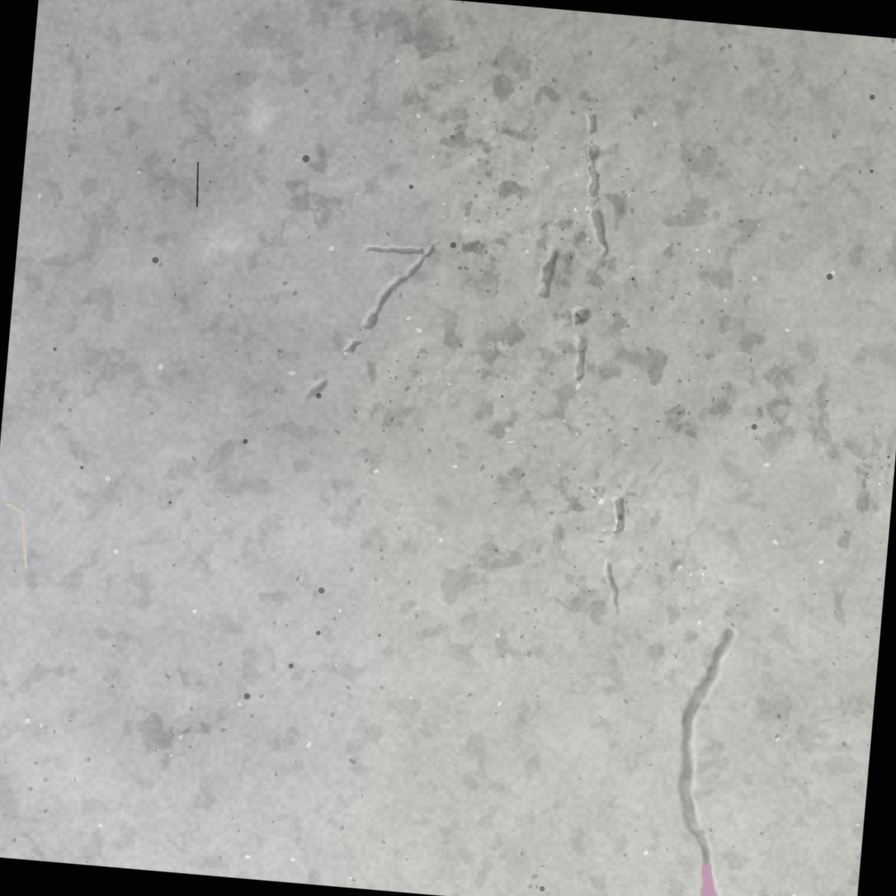
Give the GLSL for this texture, as a WebGL 1 fragment shader.

```glsl
precision highp float;
// A tilted slab of worn grey concrete with pits, flaking ridges and cracks on black.
uniform vec2 u_resolution;

const vec3 COOL_GREY = vec3(0.995, 1.0, 1.008);
const vec3 WARM_GREY = vec3(1.005, 1.005, 0.975);
const vec3 BACKDROP = vec3(0.008);
const vec3 PINK = vec3(0.76, 0.60, 0.70);
const vec3 STRAW = vec3(0.79, 0.78, 0.73);

float hash(vec2 p) {
  vec3 q = fract(vec3(p.xyx) * 0.1031);
  q += dot(q, q.yzx + 33.33);
  return fract((q.x + q.y) * q.z);
}

float noise(vec2 p) {
  vec2 i = floor(p), f = fract(p);
  f = f * f * (3.0 - 2.0 * f);
  return mix(mix(hash(i), hash(i + vec2(1, 0)), f.x),
             mix(hash(i + vec2(0, 1)), hash(i + vec2(1, 1)), f.x), f.y);
}

float fbm(vec2 p) {
  float sum = 0.0, amp = 0.5;
  for (int i = 0; i < 5; i++) {
    sum += amp * noise(p);
    p = mat2(1.6, 1.2, -1.2, 1.6) * p + 17.3;
    amp *= 0.5;
  }
  return sum / 0.97;
}

float segment(vec2 p, vec2 a, vec2 b) {
  vec2 d = b - a;
  return length(p - a - d * clamp(dot(p - a, d) / dot(d, d), 0.0, 1.0));
}

float stroke(float dist, float width, float blur) {
  return 1.0 - smoothstep(width - blur, width + blur, dist);
}

float blob(vec2 p, vec2 center, vec2 radius) {
  vec2 q = (p - center) / radius;
  return exp(-dot(q, q));
}

// Small round specks, one candidate per grid cell.
float specks(vec2 p, float cells, float density, float seed) {
  vec2 id = floor(p * cells), f = fract(p * cells);
  vec2 center = 0.3 + 0.4 * vec2(hash(id + seed), hash(id + seed + 7.1));
  float radius = mix(0.08, 0.24, hash(id + seed + 3.7));
  return step(hash(id + seed + 11.9), density) * stroke(length(f - center), radius, 0.08);
}

// Worn strokes that break up along their length.
float crack(vec2 p, vec2 a, vec2 b, float width) {
  float broken = smoothstep(0.3, 0.6, noise(p * 65.0));
  return broken * stroke(segment(p, a, b), width * (0.4 + noise(p * 90.0)), 0.002);
}

float smallCracks(vec2 p) {
  float c = crack(p, vec2(0.49, 0.73), vec2(0.42, 0.65), 0.0035);
  c = max(c, crack(p, vec2(0.42, 0.65), vec2(0.34, 0.55), 0.005));
  c = max(c, crack(p, vec2(0.37, 0.725), vec2(0.47, 0.72), 0.003));
  c = max(c, crack(p, vec2(0.66, 0.87), vec2(0.67, 0.72), 0.005));
  c = max(c, crack(p, vec2(0.62, 0.72), vec2(0.61, 0.67), 0.005));
  c = max(c, crack(p, vec2(0.65, 0.65), vec2(0.645, 0.58), 0.005));
  return max(c, crack(p, vec2(0.69, 0.44), vec2(0.68, 0.32), 0.005));
}

float longCrack(vec2 p) {
  float d = segment(p, vec2(0.81, 0.29), vec2(0.77, 0.19));
  d = min(d, segment(p, vec2(0.77, 0.19), vec2(0.765, 0.12)));
  return min(d, segment(p, vec2(0.765, 0.12), vec2(0.795, -0.01)));
}

vec3 concrete(vec2 p) {
  vec2 warp = 0.022 * (vec2(fbm(p * 22.0), fbm(p * 22.0 + 41.0)) - 0.5);
  vec2 w = p + warp;

  // Broad light falloff, clouds and fine grain
  float tone = mix(0.765, 0.645, smoothstep(-0.1, 1.0, p.y));
  tone += 0.10 * (fbm(p * 5.0) - 0.5) + 0.07 * (fbm(p * 24.0 + 9.0) - 0.5);
  tone += 0.045 * (noise(p * 190.0) - 0.5) + 0.03 * (noise(p * 330.0) - 0.5);
  tone -= 0.04 * blob(w, vec2(0.31, 0.51), vec2(0.05));
  tone += 0.07 * (blob(w, vec2(0.245, 0.725), vec2(0.025, 0.015)) + blob(w, vec2(0.285, 0.865), vec2(0.015)));

  // Flaked zones: embossed relief and clustered stains
  float rough = blob(p, vec2(0.55, 0.72), vec2(0.2, 0.24)) + blob(p, vec2(0.72, 0.4), vec2(0.14, 0.12));
  rough += 0.9 * blob(p, vec2(0.94, 0.52), vec2(0.13, 0.2)) + 0.7 * blob(p, vec2(0.19, 0.2), vec2(0.07, 0.05));
  rough = min(rough, 1.0) * smoothstep(0.35, 0.6, fbm(p * 9.0 + 5.0));
  float relief = fbm(w * 38.0) - fbm((w + vec2(-0.004, 0.004)) * 38.0);
  tone += relief * (0.05 + 0.24 * rough);
  float stains = smoothstep(0.56, 0.74, fbm(w * 48.0 + 3.0));
  tone -= stains * (0.05 + 0.10 * rough);
  tone -= 0.12 * specks(w, 95.0, 0.03 + 0.16 * rough, 2.0);
  tone -= 0.30 * specks(p, 60.0, 0.006, 23.0);
  tone += 0.13 * specks(w, 80.0, 0.01 + 0.05 * rough, 51.0);

  // Cracks with a lit rim
  tone += 0.08 * smallCracks(w + vec2(0.004, -0.003));
  tone -= 0.17 * smallCracks(w);
  float gap = longCrack(w), width = 0.004 + 0.004 * noise(p * 30.0);
  tone += 0.05 * stroke(longCrack(w - vec2(0.006, 0.0)), width, 0.003);
  tone -= stroke(gap, width, 0.003) * mix(0.11, 0.2, noise(p * 80.0));
  tone -= 0.35 * stroke(segment(p, vec2(0.221, 0.818), vec2(0.22, 0.77)), 0.001, 0.001);

  // Tint, pink end of the long crack and a stray straw
  vec3 color = tone * mix(COOL_GREY, WARM_GREY, smoothstep(0.1, 0.7, p.x + 0.2 * fbm(p * 4.0) - 0.1));
  color = mix(color, PINK, stroke(gap, 0.006, 0.002) * (1.0 - smoothstep(0.03, 0.04, p.y)));
  float straw = min(segment(p, vec2(0.008, 0.437), vec2(0.025, 0.428)), segment(p, vec2(0.025, 0.428), vec2(0.029, 0.367)));
  return mix(color, STRAW, stroke(straw, 0.0017, 0.0012));
}

void main() {
  vec2 uv = gl_FragCoord.xy / u_resolution;
  float tilt = 0.0865;
  vec2 q = mat2(cos(tilt), sin(tilt), -sin(tilt), cos(tilt)) * (uv - 0.5);
  float edge = max(abs(q.x), abs(q.y)) - 0.4985;
  gl_FragColor = vec4(mix(BACKDROP, concrete(uv), stroke(edge, 0.0, 0.0012)), 1.0);
}
```
